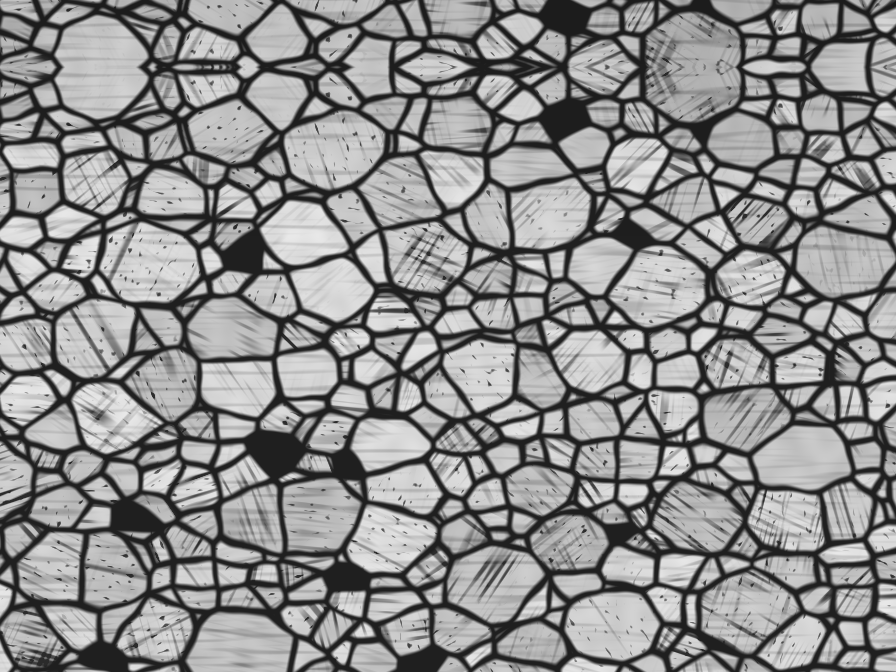
Write a Shadertoy shader that draws this texture.

```glsl
// Polished and etched metal under a microscope: packed grains with dark borders and hatching.

#define GRAIN_DENSITY vec2(18.5, 23.5) // grain sites per canvas height
#define SIZE_SPREAD 2.2                // extra reach of the largest grains
#define BORDER_WIDTH 0.0043            // half width of the dark borders
#define BORDER_SOFTNESS 0.0031
#define CORNER_ROUNDING 0.0013
#define HATCH_FREQUENCY vec2(9.0, 140.0)
#define HATCH_STRENGTH 0.72
#define PIT_STRENGTH 0.55
#define PORE_SHARE 0.025               // share of small grains that are black pores
#define BORDER_SHADE 0.12
#define GRAIN_SHADES vec2(0.74, 0.89)  // dullest and brightest grain
#define MIRROR_HEIGHT 0.9              // the strip above reflects the part below

vec3 hash3(vec2 p) {
    vec3 q = fract(p.xyx * vec3(0.1031, 0.1030, 0.0973));
    q += dot(q, q.yxz + 33.33);
    return fract((q.xxy + q.yzz) * q.zyx);
}

float cornerSlope(vec2 corner, vec2 offset) {
    float angle = 6.2832 * hash3(corner).x;
    return dot(vec2(cos(angle), sin(angle)), offset);
}

float gradientNoise(vec2 p) {
    vec2 i = floor(p), f = p - i;
    vec2 u = f * f * f * (f * (f * 6.0 - 15.0) + 10.0);
    vec2 e = vec2(1.0, 0.0);
    return mix(mix(cornerSlope(i, f), cornerSlope(i + e, f - e), u.x),
               mix(cornerSlope(i + e.yx, f - e.yx), cornerSlope(i + 1.0, f - 1.0), u.x), u.y);
}

vec2 rotate(vec2 p, float angle) {
    float c = cos(angle), s = sin(angle);
    return vec2(c * p.x + s * p.y, c * p.y - s * p.x);
}

// Site position in xy, weight in z; a few heavy sites swallow their neighbours.
vec3 grainSite(vec2 cell) {
    vec3 h = hash3(cell);
    return vec3(cell + 0.05 + 0.9 * h.xy, SIZE_SPREAD * pow(h.z, 8.0));
}

float powerDistance(vec2 q, vec3 site) {
    vec2 d = q - site.xy;
    return dot(d, d) - site.z;
}

// Weighted Voronoi cells: returns the distance to the border in canvas heights.
float grainBorder(vec2 p, out vec2 id) {
    vec2 q = p * GRAIN_DENSITY, home = floor(q);
    float nearest = 1e3;
    for (int y = -2; y <= 2; y++)
    for (int x = -2; x <= 2; x++) {
        vec2 cell = home + vec2(x, y);
        float d = powerDistance(q, grainSite(cell));
        if (d < nearest) { nearest = d; id = cell; }
    }
    vec2 center = grainSite(id).xy;
    float closeness = 1e-9;
    for (int y = -2; y <= 2; y++)
    for (int x = -2; x <= 2; x++) {
        vec2 cell = home + vec2(x, y);
        if (cell == id) continue;
        vec3 site = grainSite(cell);
        float gap = powerDistance(q, site) - nearest;
        float d = 0.5 * gap / length((site.xy - center) * GRAIN_DENSITY);
        closeness += exp(-d / CORNER_ROUNDING);
    }
    return -CORNER_ROUNDING * log(closeness);
}

// Parallel etched lines in one direction, fading in and out across the grain.
float hatching(vec2 p, float angle, vec2 seed) {
    float lines = gradientNoise(rotate(p, angle) * HATCH_FREQUENCY + 40.0 * seed);
    float patches = gradientNoise(p * 20.0 + 30.0 * seed);
    return smoothstep(0.0, 0.42, lines) * smoothstep(-0.35, 0.25, patches);
}

float grainShade(vec2 p, vec2 id) {
    vec3 r = hash3(id + 57.0), s = hash3(id + 131.0);
    float angle = 2.8 * (r.x - 0.5);
    float shade = mix(GRAIN_SHADES.x, GRAIN_SHADES.y, s.x);

    // Polishing streaks and soft mottling
    shade -= 0.13 * smoothstep(0.0, 0.5, gradientNoise(p * vec2(7.0, 120.0)));
    shade += 0.06 * gradientNoise(p * 30.0);

    // Hatching, crossed by a second set in some grains
    shade -= HATCH_STRENGTH * r.y * r.y * hatching(p, angle, r.yz);
    shade -= 0.45 * smoothstep(0.7, 1.0, s.z) * hatching(p, angle + 1.4, s.xz);

    // Single long twin lines
    float twin = gradientNoise(rotate(p, angle) * vec2(2.0, 65.0) + 50.0 * s.xy);
    shade -= 0.4 * step(0.45, r.z) * smoothstep(0.3, 0.55, twin);

    // Short etch pits along the hatch direction
    float pits = gradientNoise(rotate(p, angle) * vec2(75.0, 150.0) + 60.0 * r.xz);
    shade -= PIT_STRENGTH * smoothstep(0.25, 0.8, r.z) * smoothstep(0.3, 0.55, pits);

    bool pore = s.y < PORE_SHARE && grainSite(id).z < 0.1;
    return pore ? BORDER_SHADE : max(shade, 0.17);
}

void mainImage(out vec4 fragColor, in vec2 fragCoord) {
    vec2 p = fragCoord / iResolution.y;
    float light = 1.0 - 0.08 * smoothstep(0.6, 1.0, p.y);
    p.y = min(p.y, 2.0 * MIRROR_HEIGHT - p.y);

    // Gently bent borders of uneven width
    vec2 bend = vec2(gradientNoise(p * 22.0), gradientNoise(p * 22.0 + 50.0));
    vec2 id;
    float border = grainBorder(p + 0.006 * bend, id);
    float width = BORDER_WIDTH * (1.0 + 0.5 * gradientNoise(p * 28.0 + 9.0));
    float inside = smoothstep(width - BORDER_SOFTNESS, width + BORDER_SOFTNESS, border);

    float shade = light * mix(BORDER_SHADE, grainShade(p, id), inside);
    fragColor = vec4(vec3(shade), 1.0);
}
```
